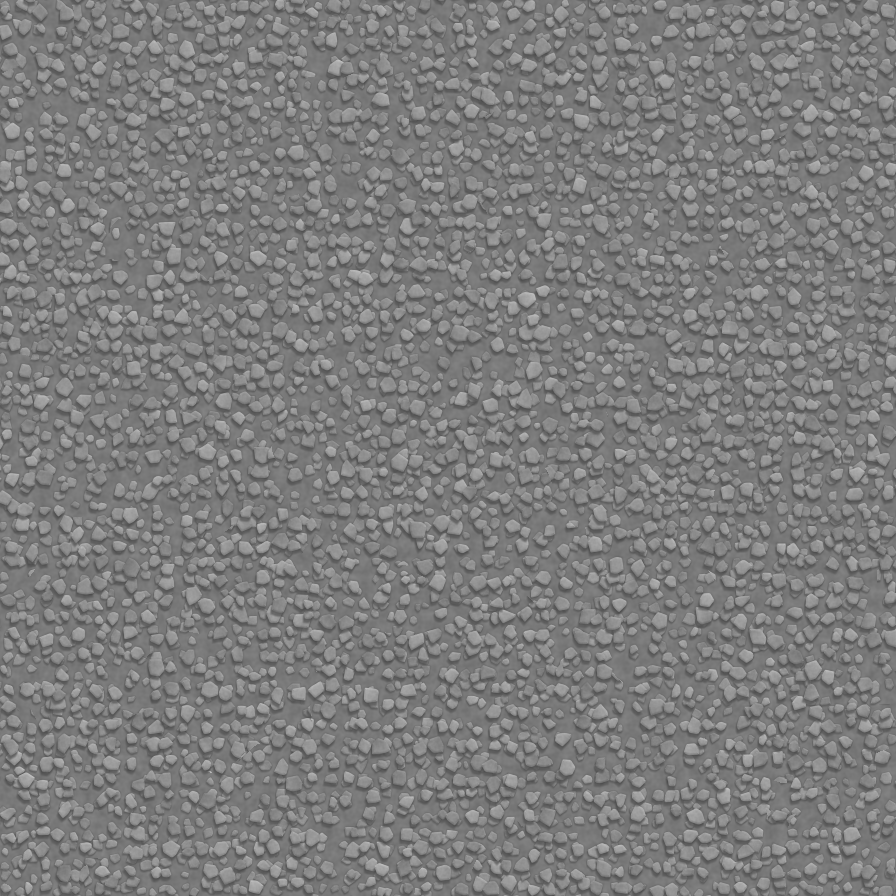
Write a WebGL 1 fragment shader that draws this texture map.

```glsl
precision highp float;
// Bed of fine angular grey gravel, half sunk in dust and lit from above.

#define STONES_ACROSS 50.0
#define CHIPS_ACROSS 66.0
#define STONE_RADIUS 0.41
#define SHADOW_LENGTH 0.21
#define SHADOW_STRENGTH 0.72
#define SHADOW_TONE 0.325
#define GROUND_TONE 0.475
#define STONE_TONE 0.578
#define BEVEL_WIDTH 0.16
#define LIGHT_DIR vec2(0.28, 0.96)

uniform vec2 u_resolution;

const float TAU = 6.2831853;

vec2 hash2(vec2 p) {
  vec3 h = fract(p.xyx * vec3(0.1031, 0.1030, 0.0973));
  h += dot(h, h.yzx + 33.33);
  return fract((h.xx + h.yz) * h.zy);
}

float cornerSlope(vec2 cell, vec2 offset) {
  float a = TAU * hash2(cell).x;
  return dot(vec2(cos(a), sin(a)), offset);
}

float gradientNoise(vec2 p) {
  vec2 i = floor(p), f = fract(p);
  vec2 u = f * f * f * (f * (f * 6.0 - 15.0) + 10.0);
  vec2 e = vec2(1.0, 0.0);
  return mix(
    mix(cornerSlope(i, f), cornerSlope(i + e, f - e), u.x),
    mix(cornerSlope(i + e.yx, f - e.yx), cornerSlope(i + 1.0, f - 1.0), u.x), u.y);
}

float smoothMax(float a, float b, float k) {
  float h = max(k - abs(a - b), 0.0) / k;
  return max(a, b) + h * h * k * 0.25;
}

// Paints one layer of scattered convex stones, with their shadows, over tone.
float paintStones(float tone, vec2 uv, float across, float seed, float presence, float lift) {
  vec2 p = uv * across + seed;
  vec2 home = floor(p);
  float pixel = across / min(u_resolution.x, u_resolution.y);
  float texture_ = 0.030 * gradientNoise(p * 3.7) + 0.022 * gradientNoise(p * 8.3);

  for (int y = -1; y <= 1; y++) {
    for (int x = -1; x <= 1; x++) {
      vec2 cell = home + vec2(float(x), float(y));
      vec2 place = hash2(cell + 3.7);
      vec2 form = hash2(cell + 71.3);
      vec2 look = hash2(cell + 139.1);
      if (look.x > presence) continue;

      vec2 q = p - cell - mix(vec2(0.18), vec2(0.82), place);
      vec2 shadowQ = q + LIGHT_DIR * SHADOW_LENGTH * lift;
      float radius = STONE_RADIUS * mix(0.72, 1.16, form.x);
      float aspect = mix(0.58, 1.0, form.y);
      float turn = TAU * fract(look.y * 7.0 + form.x);

      // Intersect six jittered half planes, keeping the nearest edge normal.
      float d = -2.0, shadowD = -2.0, nearest = -2.0;
      vec2 normal = LIGHT_DIR;
      for (int i = 0; i < 6; i++) {
        float side = float(i);
        vec2 jitter = hash2(cell + side * 17.3 + 211.0);
        float a = (side + 0.75 * jitter.x) * TAU / 6.0;
        float reach = radius * mix(1.0, aspect, abs(sin(a))) * mix(0.78, 1.12, jitter.y);
        vec2 dir = vec2(cos(a + turn), sin(a + turn));
        float edge = dot(q, dir) - reach;
        if (edge > nearest) { nearest = edge; normal = dir; }
        d = smoothMax(d, edge, 0.09);
        shadowD = smoothMax(shadowD, dot(shadowQ, dir) - reach, 0.09);
      }

      // Cast shadow and a faint contact crease.
      float shadow = 1.0 - smoothstep(-0.07, 0.10, shadowD);
      float crease = 1.0 - smoothstep(0.0, 0.13, d);
      tone = mix(tone, SHADOW_TONE, SHADOW_STRENGTH * lift * shadow);
      tone -= 0.035 * crease;

      // Nearly flat top, gently tilted, with bevelled sides.
      vec2 tilt = hash2(cell + 307.0) - 0.5;
      float bevel = smoothstep(-BEVEL_WIDTH, 0.0, d);
      float face = STONE_TONE + 0.075 * (look.y - 0.5) - 0.035 * (1.0 - lift);
      face += 0.20 * dot(q, tilt) + 0.07 * tilt.y + texture_;
      face += bevel * (0.085 * dot(normal, LIGHT_DIR) - 0.02);
      float cover = 1.0 - smoothstep(-0.6 * pixel, 0.6 * pixel, d);
      tone = mix(tone, face, cover);
    }
  }
  return tone;
}

void main() {
  vec2 uv = gl_FragCoord.xy / min(u_resolution.x, u_resolution.y);

  // Dusty ground with soft undulations.
  float tone = GROUND_TONE + 0.05 * gradientNoise(uv * 75.0 + 9.0);
  tone += 0.03 * gradientNoise(uv * 170.0);

  // Broad drifts where fewer stones lie exposed.
  float drift = gradientNoise(uv * vec2(4.0, 7.0) + 5.3);
  drift += 0.5 * gradientNoise(uv * 13.0 + 21.0);

  tone = paintStones(tone, uv, CHIPS_ACROSS, 40.0, 0.80 + 0.15 * drift, 0.65);
  tone = paintStones(tone, uv, STONES_ACROSS, 400.0, 0.82 + 0.30 * drift, 1.0);
  tone += 0.02 * gradientNoise(uv * 240.0 + 60.0);

  gl_FragColor = vec4(vec3(clamp(tone, 0.0, 1.0)), 1.0);
}
```
